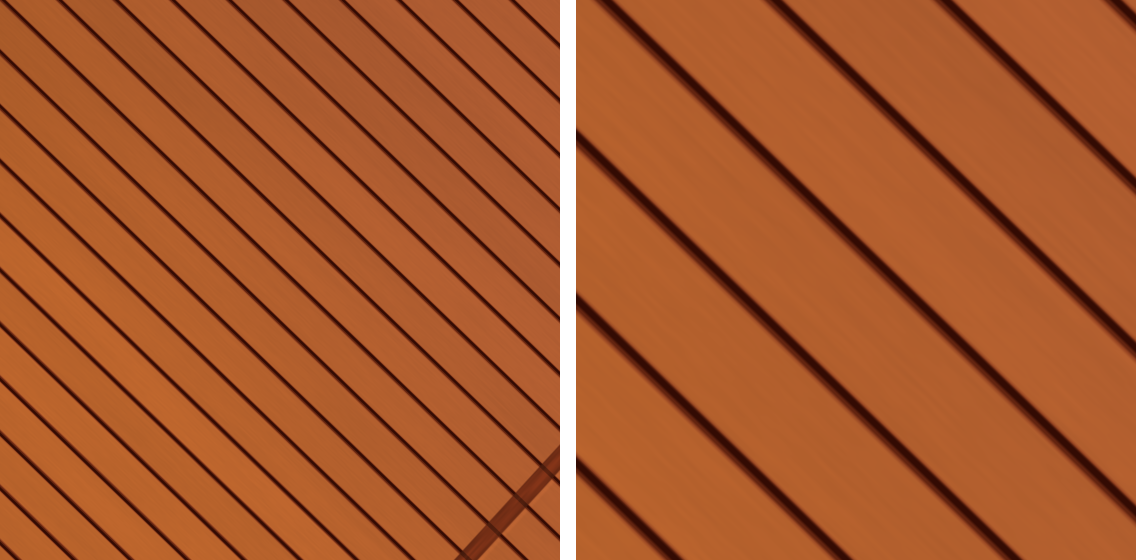
Left: the whole. Right: its middle third, enlarged.
Reproduce this texture procedurally as a Shadertoy shader.

```glsl
// Diagonal orange-brown wooden boards with dark grooves and one cross joint.
#define PITCH 0.0976        // vertical distance between grooves
#define SLOPE 0.966         // fall of the grooves per unit across
#define PHASE -0.0060       // vertical offset of the first groove
#define CORE_HALF 0.0020    // half width of the darkest part of a groove
#define SHOULDER_HALF 0.0037
#define RIM_WIDTH 0.0065    // reach of the soft worn board edge
#define JOINT_POS 1.289     // place of the cross joint along the boards
#define JOINT_HALF 0.0155
#define BOARD_VARIATION 0.045
#define GRAIN_STRENGTH 0.045

const vec3 WARM_WOOD = vec3(0.725, 0.388, 0.170);
const vec3 DULL_WOOD = vec3(0.690, 0.362, 0.195);
const vec3 RIM_COLOR = vec3(0.600, 0.275, 0.135);
const vec3 SHOULDER_COLOR = vec3(0.370, 0.130, 0.055);
const vec3 CORE_COLOR = vec3(0.200, 0.042, 0.010);
const vec3 JOINT_COLOR = vec3(0.480, 0.185, 0.085);

float hash(vec2 p) {
    return fract(sin(dot(p, vec2(127.1, 311.7))) * 43758.5453);
}

float noise(vec2 p) {
    vec2 i = floor(p), f = fract(p);
    f = f * f * (3.0 - 2.0 * f);
    return mix(mix(hash(i), hash(i + vec2(1, 0)), f.x),
               mix(hash(i + vec2(0, 1)), hash(i + vec2(1, 1)), f.x), f.y);
}

// Smooth coverage of a stripe with the given half width
float stripe(float d, float halfWidth, float blur) {
    return 1.0 - smoothstep(halfWidth - blur, halfWidth + blur, abs(d));
}

void mainImage(out vec4 fragColor, in vec2 fragCoord) {
    vec2 uv = fragCoord / iResolution.xy;
    float blur = max(0.7 / iResolution.y, 0.0011);

    // Board coordinates: across the grooves, along them, and board number
    float tilt = inversesqrt(1.0 + SLOPE * SLOPE);
    float fall = 1.0 - uv.y - SLOPE * uv.x - PHASE;
    float row = fall / PITCH;
    float board = floor(row);
    float across = fall * tilt;
    float along = (uv.x + SLOPE * (1.0 - uv.y)) * tilt;
    float d = (row - floor(row + 0.5)) * PITCH * tilt;

    // Wood: broad light falloff, tone per board, streaky grain
    float dullness = smoothstep(-0.55, 0.55, uv.x + 0.6 * uv.y - 0.85);
    vec3 color = mix(WARM_WOOD, DULL_WOOD, dullness);
    float upperShade = smoothstep(0.45, 1.0, uv.y) * (1.0 - 0.6 * uv.x);
    float tone = 1.0 - 0.06 * upperShade;
    tone += BOARD_VARIATION * (hash(vec2(board, 3.7)) - 0.5);
    float grain = 0.6 * noise(vec2(along * 14.0 + board * 9.0, across * 330.0))
                + 0.4 * noise(vec2(along * 70.0, across * 420.0));
    tone += GRAIN_STRENGTH * (grain - 0.5);
    tone += 0.03 * (noise(vec2(along * 4.0, across * 40.0)) - 0.5);
    color *= tone;

    // Cross joint, with a pale edge on the far boards
    float j = dot(vec2(uv.x, 1.0 - uv.y), vec2(0.737, 0.676)) - JOINT_POS;
    float joint = stripe(j, JOINT_HALF, blur * 1.5);
    color *= 1.0 + 0.06 * stripe(j - JOINT_HALF - 0.004, 0.003, 0.003);
    vec3 jointTone = JOINT_COLOR * (0.9 + 0.2 * noise(vec2(j * 250.0, across * 25.0)));
    jointTone *= 1.0 - 0.15 * smoothstep(0.0, JOINT_HALF, abs(j));

    // Grooves: worn rim, brown shoulder, dark core; the lit side drifts
    float side = mix(-0.0010, 0.0010, smoothstep(0.2, 0.9, uv.x + uv.y));
    float wear = 0.75 + 0.5 * noise(vec2(along * 9.0, board + 20.0));
    float rim = 1.0 - smoothstep(SHOULDER_HALF, RIM_WIDTH, abs(d - 1.2 * side));
    float shoulder = stripe(d - side, SHOULDER_HALF, blur);
    float core = stripe(d, CORE_HALF * mix(0.9, 1.1, wear - 0.25), blur);
    color = mix(color, RIM_COLOR * tone, clamp(rim * wear, 0.0, 1.0));
    color = mix(color, SHOULDER_COLOR, 0.92 * shoulder);
    color = mix(color, CORE_COLOR, core);

    // The joint covers the grooves, leaving them faintly visible
    color = mix(color, jointTone * (1.0 - 0.3 * shoulder), joint * 0.95);

    fragColor = vec4(color, 1.0);
}
```
